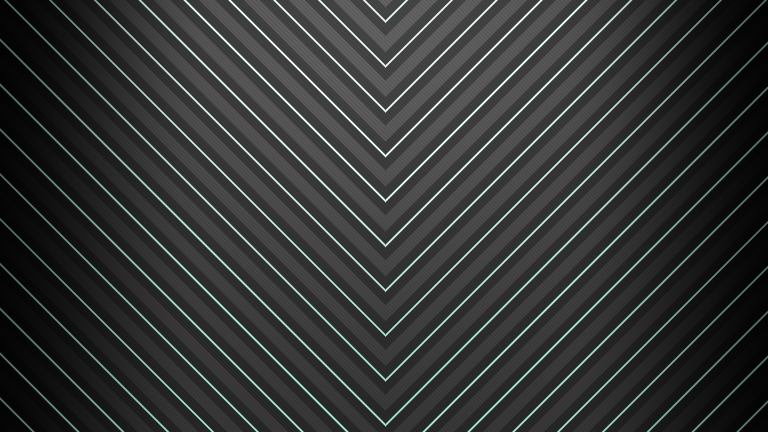
This pattern is drawn by a WebGL 1 fragment shader. Its source:

```glsl
precision highp float;
// Nested 45 degree chevrons: thin mint lines centred on dark bands that
// alternate with paler ones. Folding x about the axis gives both arms, and
// fine hatching, a glow from the top and dark sides shade the surface.

uniform vec2 u_resolution;

// Lengths are fractions of the canvas height.
#define PERIOD 0.1038
#define FIRST_TIP 0.0158
#define AXIS_X 0.502
#define LINE_WIDTH 0.0042
#define PALE_SHARE 0.36
#define PALE_GAIN 1.42
#define HATCH_PERIOD 0.0068
#define HATCH_DEPTH 0.045
#define BASE_GREY 0.138
#define GLOW_GREY 0.125
#define MINT vec3(0.66, 0.90, 0.83)
#define GLOW_WHITE vec3(0.94, 1.0, 0.98)

// Antialiased coverage; negative distance is inside.
float coverage(float distanceToEdge, float pixel) {
  return clamp(0.5 - distanceToEdge / pixel, 0.0, 1.0);
}

// Signed distance across the arms to the nearest line centre.
float chevronOffset(vec2 p) {
  float along = p.y - abs(p.x) - FIRST_TIP;
  return (fract(along / PERIOD + 0.5) - 0.5) * PERIOD * 0.70711;
}

// Light falling from the top of the axis.
float topGlow(vec2 p) {
  vec2 fromTop = vec2(p.x * 0.9, p.y - 1.0);
  return exp(-2.3 * dot(fromTop, fromTop));
}

// Darkening toward the left and right sides, deepest at the top corners.
float sideShade(vec2 p, float halfWidth) {
  float side = abs(p.x) / halfWidth;
  float corner = 0.05 * smoothstep(0.6, 1.0, p.y);
  return 1.0 - 0.93 * smoothstep(0.45, 1.06 - corner, side);
}

void main() {
  float pixel = 1.0 / u_resolution.y;
  float aspect = u_resolution.x * pixel;
  vec2 p = gl_FragCoord.xy * pixel;
  p.x -= AXIS_X * aspect;

  float glow = topGlow(p);
  float shade = sideShade(p, 0.5 * aspect);
  float offset = abs(chevronOffset(p));

  // Pale band halfway between neighbouring lines
  float paleEdge = 0.5 * PERIOD * 0.70711 * (1.0 - PALE_SHARE);
  float pale = coverage(paleEdge - offset, pixel);
  float grey = (BASE_GREY + GLOW_GREY * glow) * shade;
  grey *= mix(1.0, PALE_GAIN, pale);

  // Fine diagonal hatching
  float hatch = sin(6.28318 * (p.x + p.y) * 0.70711 / HATCH_PERIOD);
  grey *= 1.0 + HATCH_DEPTH * hatch;

  // Mint lines, whitened by the glow and dimmed at the sides
  float line = coverage(offset - 0.5 * LINE_WIDTH, pixel);
  vec3 lineColor = mix(MINT, GLOW_WHITE, smoothstep(0.1, 0.9, glow));
  lineColor *= mix(0.42, 1.0, shade);

  gl_FragColor = vec4(mix(vec3(grey), lineColor, line), 1.0);
}
```
